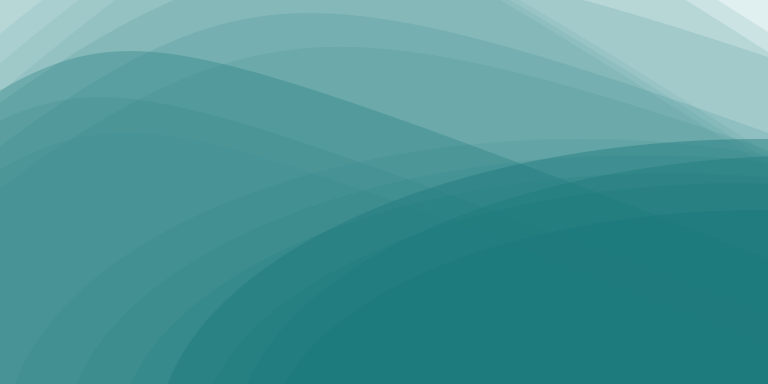
A WebGL 1 fragment shader for this background:

```glsl
precision highp float;
// Overlapping translucent teal hills on a pale sky. Each layer is an arch
// (a hyperbola with unequal slopes) or an ellipse, and multiplies the light
// that remains above the deep teal, so overlaps grow darker.

uniform vec2 u_resolution;

const vec3 PALE = vec3(0.88, 0.94, 0.94);
const vec3 TEAL = vec3(0.10, 0.47, 0.48);

const vec2 STEEP_SLOPES = vec2(0.90, 0.66);  // left rise, right fall
const vec2 BROAD_SLOPES = vec2(0.90, 0.40);
const float STEEP_BEND = 0.3125;             // roundness of the crest
const float LOW_BEND = 0.333;

const vec2 CORNER_PEAK = vec2(0.781, 1.490);
const vec2 CORNER_STEP = vec2(0.0, 0.052);
const float CORNER_OPACITY = 0.11;

const vec2 BUNDLE_PEAK = vec2(0.651, 1.273);
const vec2 BUNDLE_STEP = vec2(0.065, -0.023);
const float BUNDLE_OPACITY = 0.08;

const float MOUND_BASE = -0.146;             // height of the ellipse centres

// Coverage of a signed distance, positive inside, over about one pixel
float cover(float d) {
  float pixel = 1.0 / u_resolution.y;
  return smoothstep(-0.7 * pixel, 0.7 * pixel, d);
}

// Light passed by the area below an arch with the given crest
float arch(vec2 p, vec2 peak, float bend, vec2 slopes, float opacity) {
  float lean = 0.5 * (slopes.y - slopes.x);
  float spread = 0.5 * (slopes.x + slopes.y);
  float g = sqrt(slopes.x * slopes.y);
  float dx = p.x - peak.x - lean * bend / g;
  float root = sqrt(dx * dx + bend * bend);
  float drop = lean * dx + spread * root - bend * g;
  float slope = lean + spread * dx / root;
  float d = (peak.y - drop - p.y) / sqrt(1.0 + slope * slope);
  return 1.0 - opacity * cover(d);
}

// Light passed by an ellipse standing on the common base height
float mound(vec2 p, float centerX, vec2 radii, float opacity) {
  vec2 q = (p - vec2(centerX, MOUND_BASE)) / radii;
  float r = length(q);
  float d = (1.0 - r) * r / max(length(q / radii), 0.001);
  return 1.0 - opacity * cover(d);
}

void main() {
  // The canvas spans 2 by 1 units
  vec2 p = gl_FragCoord.xy / u_resolution * vec2(2.0, 1.0);
  float light = 1.0;

  // Pale bands framing the bright corner
  for (int i = 0; i < 2; i++) {
    vec2 peak = CORNER_PEAK + float(i) * CORNER_STEP;
    light *= arch(p, peak, STEEP_BEND, STEEP_SLOPES, CORNER_OPACITY);
  }

  // Steep bundle that converges on the right
  for (int i = 0; i < 3; i++) {
    vec2 peak = BUNDLE_PEAK + float(i) * BUNDLE_STEP;
    light *= arch(p, peak, STEEP_BEND, STEEP_SLOPES, BUNDLE_OPACITY);
  }

  // Broad high arches
  light *= arch(p, vec2(0.917, 1.099), 0.651, BROAD_SLOPES, 0.13);
  light *= arch(p, vec2(0.807, 0.966), 0.521, BROAD_SLOPES, 0.14);
  light *= arch(p, vec2(0.885, 0.878), 0.599, BROAD_SLOPES, 0.11);

  // Low arches on the left
  light *= arch(p, vec2(0.339, 0.867), LOW_BEND, BROAD_SLOPES, 0.31);
  light *= arch(p, vec2(0.260, 0.747), LOW_BEND, BROAD_SLOPES, 0.13);
  light *= arch(p, vec2(0.326, 0.654), LOW_BEND, BROAD_SLOPES, 0.08);

  // Dark mounds on the right, from the outermost inward
  light *= mound(p, 1.510, vec2(1.497, 0.784), 0.10);
  light *= mound(p, 1.667, vec2(1.497, 0.742), 0.12);
  light *= mound(p, 1.979, vec2(1.570, 0.784), 0.42);
  light *= mound(p, 1.745, vec2(1.437, 0.695), 0.18);
  light *= mound(p, 2.135, vec2(1.521, 0.742), 0.38);
  light *= mound(p, 1.927, vec2(1.406, 0.669), 0.25);
  light *= mound(p, 1.979, vec2(1.276, 0.599), 0.50);

  gl_FragColor = vec4(mix(TEAL, PALE, light), 1.0);
}
```
